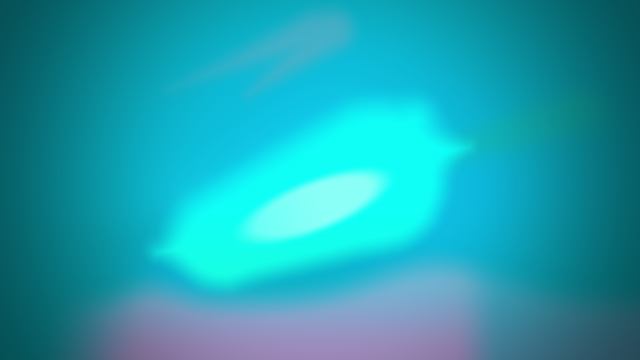
Give the GLSL for this background, as a WebGL 1 fragment shader.

```glsl
precision highp float;
// Soft aurora backdrop: a glowing cyan lens over teal, with a mauve haze below.
uniform vec2 u_resolution;

// Colours
const vec3 TEAL = vec3(0.04, 0.67, 0.71);
const vec3 BLUE = vec3(0.05, 0.74, 0.88);
const vec3 HALO = vec3(0.07, 0.84, 0.94);
const vec3 CYAN = vec3(0.06, 1.00, 0.97);
const vec3 AQUA = vec3(0.09, 1.00, 0.89);
const vec3 CORE = vec3(0.54, 1.00, 0.97);
const vec3 LILAC = vec3(0.44, 0.71, 0.83);
const vec3 ROSE = vec3(0.64, 0.56, 0.76);
const vec3 CLOUD = vec3(0.30, 0.69, 0.78);
const vec3 GREEN = vec3(0.08, 0.74, 0.66);

// Layout, in units of the canvas height
const float ASPECT = 16.0 / 9.0;
const float VIGNETTE = 0.55;
const float HAZE_LEVEL = 0.19;
const vec2 LENS_LOW = vec2(0.613, 0.329);
const vec2 LENS_HIGH = vec2(1.042, 0.502);
const vec2 CORE_POS = vec2(0.872, 0.427);
const vec2 CORE_AXIS = vec2(0.933, 0.360);
const vec2 CORE_SIZE = vec2(0.232, 0.074);

float bell(float x) {
  return exp(-x * x);
}

// One inside, zero outside, with a soft edge from a to b
float fade(float a, float b, float d) {
  return 1.0 - smoothstep(a, b, d);
}

// Capsule whose radius runs from ra to rb
float taper(vec2 p, vec2 a, vec2 b, float ra, float rb) {
  vec2 ab = b - a;
  float t = clamp(dot(p - a, ab) / dot(ab, ab), 0.0, 1.0);
  return length(p - a - ab * t) - mix(ra, rb, t);
}

float smoothMin(float a, float b, float k) {
  float h = max(k - abs(a - b), 0.0) / k;
  return min(a, b) - h * h * k * 0.25;
}

float lensDistance(vec2 p) {
  float d = taper(p, LENS_LOW, LENS_HIGH, 0.135, 0.205);
  d = smoothMin(d, taper(p, vec2(0.44, 0.299), LENS_LOW, 0.012, 0.12), 0.04);
  d = smoothMin(d, taper(p, LENS_HIGH, vec2(1.15, 0.66), 0.19, 0.05), 0.04);
  return smoothMin(d, taper(p, vec2(1.10, 0.56), vec2(1.30, 0.59), 0.13, 0.01), 0.04);
}

// Teal field with blue pools
vec3 backdrop(vec2 p) {
  float pool = bell(length((p - vec2(0.90, 0.58)) / vec2(0.55, 0.42)));
  float rightPool = bell(length((p - vec2(1.32, 0.42)) / vec2(0.28, 0.28)));
  float leftPool = bell(length((p - vec2(0.49, 0.23)) / vec2(0.14, 0.10)));
  return mix(TEAL, BLUE, clamp(pool + 0.5 * rightPool + 0.5 * leftPool, 0.0, 1.0));
}

// Wing of pale cloud near the top
float cloudMask(vec2 p) {
  float upper = taper(p, vec2(0.463, 0.75), vec2(0.87, 0.915), 0.006, 0.055);
  float lower = taper(p, vec2(0.69, 0.737), vec2(0.925, 0.915), 0.010, 0.062);
  float d = smoothMin(upper, lower, 0.03);
  return fade(-0.045, 0.028, d) * mix(0.6, 1.0, smoothstep(0.45, 0.85, p.x));
}

// Mauve bank along the bottom, thinner on the right
float hazeMask(vec2 p) {
  float top = HAZE_LEVEL + 0.105 * bell((p.x - 1.22) / 0.25)
            + 0.04 * bell((p.x - 0.42) / 0.11);
  float left = smoothstep(0.10, 0.42, p.x + 0.25 * (0.1 - p.y));
  float right = 1.0 - 0.52 * smoothstep(1.26, 1.40, p.x);
  return fade(top - 0.09, top + 0.03, p.y) * left * right;
}

void main() {
  vec2 uv = gl_FragCoord.xy / u_resolution;
  vec2 p = uv * vec2(ASPECT, 1.0);
  float lens = lensDistance(p);

  // Background, streak and haze
  vec3 color = backdrop(p);
  color = mix(color, HALO, 0.7 * exp(-max(lens, 0.0) * 9.0) * smoothstep(1.35, 0.75, p.x + 0.0) * smoothstep(0.30, 0.50, p.y));
  float streak = taper(p, vec2(1.25, 0.58), vec2(1.62, 0.69), 0.0, 0.02);
  color = mix(color, GREEN, 0.45 * bell(max(streak, 0.0) / 0.045));
  color = mix(color, CLOUD, 0.85 * cloudMask(p));
  color = mix(color, mix(ROSE, LILAC, smoothstep(0.0, 0.24, p.y)), hazeMask(p));

  // Darkened borders
  float radius = length(p - 0.5 * vec2(ASPECT, 1.0));
  color *= 1.0 - VIGNETTE * smoothstep(0.35, 1.1, radius);

  // Bright lens, softer along its upper left side
  float softness = mix(0.025, 0.055, smoothstep(0.0, 0.25, p.y - 0.4 * p.x));
  vec3 lensColor = mix(AQUA, CYAN, smoothstep(0.20, 0.45, p.y));
  color = mix(color, lensColor, fade(-0.055, softness, lens));

  // Pale core
  vec2 q = p - CORE_POS;
  vec2 local = vec2(dot(q, CORE_AXIS), dot(q, vec2(-CORE_AXIS.y, CORE_AXIS.x)));
  float core = fade(0.68, 1.08, length(local / CORE_SIZE));
  color = mix(color, CORE, core * mix(0.75, 1.0, smoothstep(-0.2, 0.05, local.x)));

  gl_FragColor = vec4(color, 1.0);
}
```
